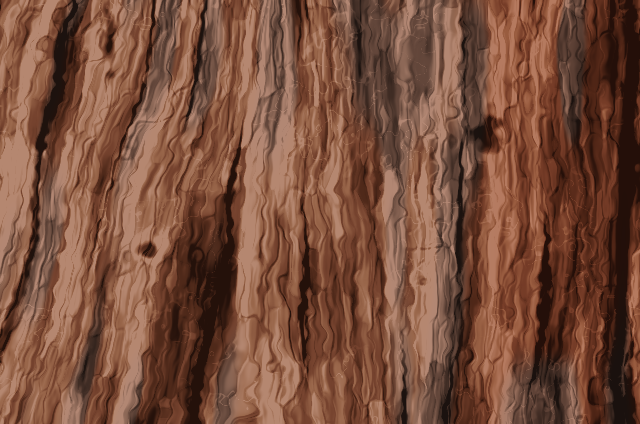
Give the GLSL for this texture, as a WebGL 1 fragment shader.

```glsl
precision highp float;
uniform vec2 u_resolution;

const vec3 CREVICE = vec3(0.14, 0.065, 0.04);
const vec3 UMBER = vec3(0.31, 0.16, 0.10);
const vec3 RUSSET = vec3(0.46, 0.26, 0.18);
const vec3 TAN = vec3(0.60, 0.40, 0.29);
const vec3 PALE = vec3(0.71, 0.53, 0.44);
const vec3 WEATHERED = vec3(1.24, 0.94, 0.81);

float hash(vec2 p) {
  vec3 v = fract(vec3(p.xyx) * 0.1031);
  v += dot(v, v.yzx + 33.33);
  return fract((v.x + v.y) * v.z);
}

float noise(vec2 p) {
  vec2 cell = floor(p);
  vec2 f = fract(p);
  f = f * f * (3.0 - 2.0 * f);
  float low = mix(hash(cell), hash(cell + vec2(1.0, 0.0)), f.x);
  float high = mix(hash(cell + vec2(0.0, 1.0)), hash(cell + vec2(1.0)), f.x);
  return mix(low, high, f.y);
}

// Shears and wobbles space so that the grain runs along y
vec2 followGrain(vec2 p) {
  float lean = mix(0.22, -0.07, smoothstep(0.3, 0.85, p.x));
  lean += 0.1 * smoothstep(0.8, 1.1, p.x);
  float wobble = 0.07 * (noise(p * vec2(3.0, 2.2) + 7.0) - 0.5);
  wobble += 0.016 * (noise(p * vec2(13.0, 9.0) + 31.0) - 0.5);
  return vec2(p.x - lean * (p.y - 0.5) + wobble, p.y);
}

// Cellular flakes: random thickness, thinning towards the seams
float flakes(vec2 s, float seam) {
  vec2 cell = floor(s);
  float nearest = 9.0;
  float second = 9.0;
  float thickness = 0.0;
  for (int j = -1; j <= 1; j++) {
    for (int i = -1; i <= 1; i++) {
      vec2 c = cell + vec2(float(i), float(j));
      vec2 centre = c + vec2(hash(c + 11.0), hash(c + 47.0));
      float d = length(s - centre);
      if (d < nearest) {
        second = nearest;
        nearest = d;
        thickness = hash(c + 83.0);
      } else {
        second = min(second, d);
      }
    }
  }
  return thickness * mix(0.3, 1.0, smoothstep(0.0, seam, second - nearest));
}

float barkHeight(vec2 p) {
  vec2 q = followGrain(p);
  vec2 ragged = vec2(noise(p * 38.0), noise(p * 30.0 + 19.0)) - 0.5;
  float h = 0.40 * noise(q * vec2(10.0, 1.3));
  h += 0.45 * noise(q * vec2(30.0, 3.2) + 0.3 * ragged);
  h += 0.30 * noise(q * vec2(75.0, 7.0) + 0.5 * ragged);
  h += 0.22 * noise(q * vec2(130.0, 24.0) + ragged);
  h += 0.30 * flakes(q * vec2(21.0, 3.0) + 0.5 * ragged, 0.16);
  h += 0.20 * flakes(q * vec2(48.0, 9.0) + 0.6 * ragged + 60.0, 0.2);
  return h;
}

// Long dark cracks, unevenly spaced and of changing width
float fissures(vec2 p, float spacing) {
  vec2 q = followGrain(p);
  float lane = floor(q.x / spacing);
  float fray = 0.012 * (noise(p * 55.0) - 0.5);
  float dark = 0.0;
  for (int i = -1; i <= 1; i++) {
    float id = lane + float(i);
    float centre = (id + 0.5 + 0.6 * (hash(vec2(id, 5.0)) - 0.5)) * spacing;
    centre += 0.03 * (noise(vec2(q.y * 5.0, id * 9.0)) - 0.5);
    float open = noise(vec2(q.y * 3.5 + 20.0, id * 13.0));
    float width = 0.004 + 0.017 * open * open;
    float d = abs(q.x - centre + fray);
    float depth = smoothstep(0.15, 0.55, open);
    dark = max(dark, depth * (1.0 - smoothstep(0.2 * width, width, d)));
    dark = max(dark, 0.35 * depth * exp(-d * 60.0));
  }
  return dark;
}

float hollow(vec2 p, vec2 centre, vec2 size) {
  vec2 d = (p - centre) / size;
  float fray = 0.9 * (noise(p * 45.0) - 0.5);
  return 1.0 - smoothstep(0.35, 1.2, length(d) + fray);
}

// Thin curled hairs along the contours of a noise field
float hairs(vec2 p) {
  float line = abs(noise(p * vec2(26.0, 19.0) + noise(p * 60.0)) - 0.5);
  float patches = smoothstep(0.45, 0.75, noise(p * vec2(11.0, 8.0) + 90.0));
  return patches * (1.0 - smoothstep(0.0, 0.06, line));
}

vec3 barkColour(float tone) {
  vec3 c = mix(CREVICE, UMBER, smoothstep(0.04, 0.27, tone));
  c = mix(c, RUSSET, smoothstep(0.27, 0.50, tone));
  c = mix(c, TAN, smoothstep(0.50, 0.74, tone));
  return mix(c, PALE, smoothstep(0.72, 0.95, tone));
}

void main() {
  vec2 p = gl_FragCoord.xy / u_resolution.y;
  vec2 q = followGrain(p);

  // Relief lit from the upper left
  float h = barkHeight(p);
  float relief = clamp(h - barkHeight(p + vec2(-0.004, 0.003)), -0.35, 0.35);
  float tone = 0.55 + 1.1 * (h - 0.875) + 0.6 * relief;

  // Cracks, knot hollows and loose fibres
  float dark = fissures(p, 0.17);
  dark = max(dark, hollow(p, vec2(1.15, 0.69), vec2(0.035, 0.05)));
  dark = max(dark, hollow(p, vec2(0.26, 0.91), vec2(0.016, 0.08)));
  dark = max(dark, hollow(p, vec2(0.35, 0.41), vec2(0.03, 0.018)));
  dark = max(dark, 0.8 * smoothstep(0.025, 0.0, abs(q.x - 1.47)));
  tone += 0.16 * hairs(p) - 0.75 * dark;

  // Redder wood on the right, grey weathered strips
  float red = smoothstep(1.05, 1.2, p.x);
  vec3 colour = barkColour(tone - 0.06 * red);
  colour *= mix(vec3(1.0), vec3(1.0, 0.90, 0.85), red);
  float grey = smoothstep(0.56, 0.74, noise(q * vec2(17.0, 2.4) + 140.0));
  float strip = 1.0 - smoothstep(0.03, 0.1, abs(q.x - 1.0));
  grey = max(grey, strip * smoothstep(0.2, 0.6, noise(q * vec2(24.0, 2.0))));
  float luma = dot(colour, vec3(0.2126, 0.7152, 0.0722));
  colour = mix(colour, luma * WEATHERED, 0.8 * grey);

  gl_FragColor = vec4(colour, 1.0);
}
```
